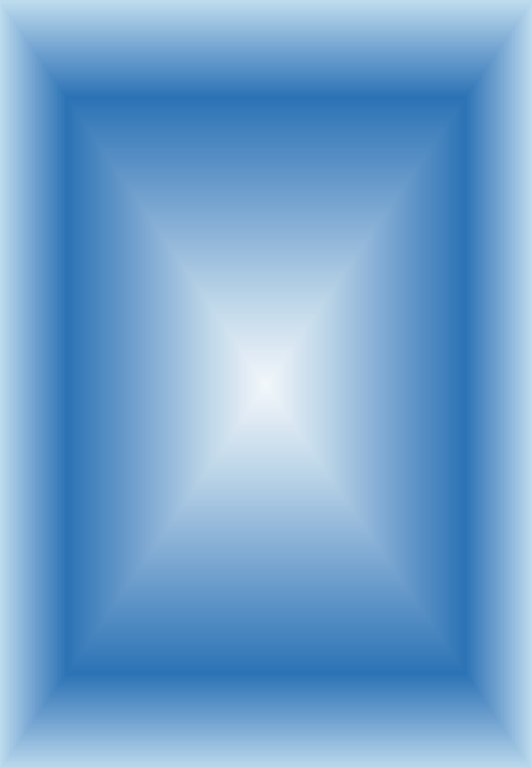
Write a Shadertoy shader that draws this background.

```glsl
const vec2 CENTER = vec2(0.5, 0.498);
const float BAND_COUNT = 72.0;     // faint steps from center to border
const float BAND_STRENGTH = 0.5;   // 0 is a smooth ramp, 1 is fully stepped

// Ramp from the glowing center, through the deep frame, to the pale border
const int STOP_COUNT = 8;
const float STOP_AT[STOP_COUNT] = float[](
    0.0, 0.08, 0.22, 0.36, 0.56, 0.75, 0.875, 1.0);
const vec3 STOP_COLOR[STOP_COUNT] = vec3[](
    vec3(0.95, 0.97, 0.98),
    vec3(0.88, 0.92, 0.96),
    vec3(0.74, 0.84, 0.91),
    vec3(0.59, 0.73, 0.86),
    vec3(0.37, 0.58, 0.78),
    vec3(0.17, 0.45, 0.71),
    vec3(0.45, 0.64, 0.82),
    vec3(0.74, 0.86, 0.93));

// Rectangular distance: 0 at the center, 1 on the canvas border
float frameDistance(vec2 uv) {
    vec2 offset = abs(uv - CENTER) * 2.0;
    return max(offset.x, offset.y);
}

// Soft-edged steps laid over a continuous value
float softBands(float value) {
    float scaled = value * BAND_COUNT;
    float stepped = floor(scaled) + smoothstep(0.2, 0.8, fract(scaled));
    return mix(value, stepped / BAND_COUNT, BAND_STRENGTH);
}

vec3 ramp(float position) {
    vec3 color = STOP_COLOR[0];
    for (int i = 1; i < STOP_COUNT; i++) {
        float span = STOP_AT[i] - STOP_AT[i - 1];
        float blend = clamp((position - STOP_AT[i - 1]) / span, 0.0, 1.0);
        color = mix(color, STOP_COLOR[i], blend);
    }
    return color;
}

void mainImage(out vec4 fragColor, in vec2 fragCoord) {
    vec2 uv = fragCoord / iResolution.xy;
    fragColor = vec4(ramp(softBands(frameDistance(uv))), 1.0);
}
```
